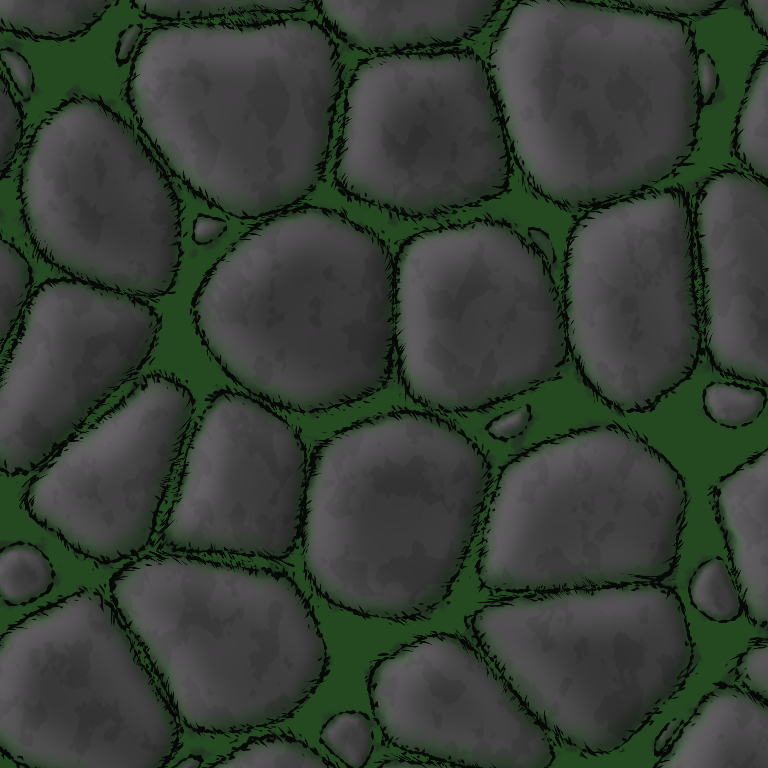
Reproduce this texture procedurally as a WebGL 1 fragment shader.

```glsl
precision highp float;
// Mossy cobblestones: a power diagram of large stones and small round pebbles.
// Soft edge distances round and shade each stone; broken outlines, short blades
// and flecks of grass fringe it, and gradient noise stains rock and moss.
uniform vec2 u_resolution;

const float TAU = 6.2831853;
const float STONES_ACROSS = 4.3;

vec2 hash2(vec2 p) {
  vec3 h = fract(p.xyx * vec3(0.1031, 0.1030, 0.0973));
  h += dot(h, h.yzx + 33.33);
  return fract((h.xx + h.yz) * h.zy);
}

float gradientDot(vec2 corner, vec2 offset) {
  float angle = TAU * hash2(corner + 71.0).x;
  return dot(vec2(cos(angle), sin(angle)), offset);
}

float gradientNoise(vec2 p) {
  vec2 i = floor(p), f = fract(p), e = vec2(0.0, 1.0);
  vec2 u = f * f * f * (f * (f * 6.0 - 15.0) + 10.0);
  return mix(mix(gradientDot(i, f), gradientDot(i + e.yx, f - e.yx), u.x),
             mix(gradientDot(i + e, f - e), gradientDot(i + 1.0, f - 1.0), u.x), u.y);
}

float fbm(vec2 p) {
  float sum = 0.0, amplitude = 0.6;
  for (int i = 0; i < 4; i++) {
    sum += amplitude * gradientNoise(p);
    p = mat2(1.6, 1.2, -1.2, 1.6) * p + 5.3;
    amplitude *= 0.55;
  }
  return sum;
}

// Position in xy, power penalty in z; pebbles sit near the grid corners.
vec3 stoneSite(vec2 cell, float pebble) {
  vec2 h = hash2(cell + 19.0 + 57.0 * pebble);
  float size = hash2(cell + 131.0 + 23.0 * pebble).x;
  vec2 position = cell + 0.5 * (1.0 - pebble) + (h - 0.5) * mix(0.7, 0.4, pebble);
  return vec3(position, mix(0.2 * size, 0.36 + 0.1 * size, pebble));
}

void main() {
  vec2 p = gl_FragCoord.xy / u_resolution.y * STONES_ACROSS + 3.0;
  float pixel = STONES_ACROSS / u_resolution.y;
  vec2 base = floor(p);

  // Find the stone that owns this point.
  vec3 owner = vec3(0.0);
  float nearest = 1e3, pebble = 0.0;
  for (int k = 0; k < 2; k++)
  for (int y = -2; y <= 2; y++)
  for (int x = -2; x <= 2; x++) {
    vec3 s = stoneSite(base + vec2(x, y), float(k));
    float power = dot(p - s.xy, p - s.xy) + s.z;
    if (power < nearest) { nearest = power; owner = s; pebble = float(k); }
  }
  vec2 arm = p - owner.xy;
  float reach = length(arm);

  // Blend the distances to all its sides, and their outward normals.
  float sharpness = mix(20.0, 50.0, pebble);
  float total = pebble * exp(-sharpness * (0.2 - reach));
  vec2 normal = total * arm / max(reach, 0.001);
  for (int k = 0; k < 2; k++)
  for (int y = -2; y <= 2; y++)
  for (int x = -2; x <= 2; x++) {
    vec3 s = stoneSite(base + vec2(x, y), float(k));
    vec2 across = s.xy - owner.xy;
    float span = length(across);
    if (span > 0.001) {
      float power = dot(p - s.xy, p - s.xy) + s.z;
      float weight = exp(-sharpness * (power - nearest) / (2.0 * span));
      total += weight;
      normal += weight * across / span;
    }
  }
  normal /= total;
  float gap = max(0.004, 0.015 + 0.06 * gradientNoise(p * 1.7));
  float depth = -log(total) / sharpness - gap + 0.014 * gradientNoise(p * 8.0);

  // Rock: dark crown, lighter shoulder, shade at the lower right.
  float inner = depth * mix(1.0, 2.2, pebble);
  float facing = dot(normal, vec2(-0.88, 0.47));
  float rim = 1.0 - smoothstep(0.0, 0.15, inner);
  float shoulder = smoothstep(-0.03, 0.09, inner) * (1.0 - smoothstep(0.1, 0.35, inner));
  float stain = fbm(p * vec2(5.0, 3.8) + 8.0);
  float grey = 0.234 + 0.03 * (hash2(owner.xy * 37.0).x - 0.5);
  grey += shoulder * (0.06 + 0.065 * facing) + 0.03 * gradientNoise(p * 2.3);
  grey -= rim * (0.03 - 0.05 * facing);
  grey -= 0.025 * smoothstep(0.05, 0.14, stain) * smoothstep(0.0, 0.1, inner);
  vec3 color = grey * vec3(1.01, 0.99, 1.01);

  // Moss: a soft tint over the rim and brighter growth in the gaps.
  float growth = fbm(p * 6.0 + 31.0);
  float lowerSide = 0.07 * max(0.0, -normal.y);
  float tint = 1.0 - smoothstep(-0.01, 0.09 + lowerSide, inner + 0.07 * growth);
  color = mix(color, color * vec3(0.8, 1.17, 0.78), tint);
  vec3 moss = mix(vec3(0.13, 0.205, 0.13), vec3(0.14, 0.285, 0.13),
                  smoothstep(-0.25, 0.1, growth + 5.0 * (-depth - 0.005)));
  color = mix(color, moss, 1.0 - smoothstep(-0.012, 0.045, depth + 0.05 * growth));

  // Grass: slanted, tapered blades in sectors around each large stone.
  float count = 150.0;
  float sector = TAU * reach / count;
  float turn = atan(arm.y, arm.x) / TAU * count + depth * 42.0;
  vec2 h = hash2(vec2(mod(floor(turn), count), 7.0) + floor(owner.xy * 50.0));
  float sideways = abs(fract(turn) - 0.5) * sector;
  float along = abs(depth + 0.05 * (h.y - 0.5)) / (0.007 + 0.026 * h.x);
  float blade = sideways - min(0.008, 0.36 * sector) * (1.0 - along);
  blade += step(0.5, hash2(h * 91.0).x) + pebble + step(0.15, depth);

  // Flecks: loose short strokes in a band on both sides of the rim.
  float band = abs(depth + 0.004) / 0.045;
  float stroke = gradientNoise(vec2(turn * 0.75, depth * 34.0) + owner.xy * 9.0);
  float fleck = (0.2 + 0.3 * band * band - stroke) * 0.025 + pebble;

  // Outline: a thin line that swells and breaks along the rim.
  float breaks = gradientNoise(p * 31.0) + 0.6 * gradientNoise(p * 5.0 + 40.0);
  float outline = abs(depth) - 0.006 - 0.016 * breaks;
  float ink = 1.0 - smoothstep(-0.5 * pixel, 0.5 * pixel, min(min(blade, fleck), outline));
  color = mix(color, vec3(0.025, 0.035, 0.025), ink);

  gl_FragColor = vec4(color, 1.0);
}
```
